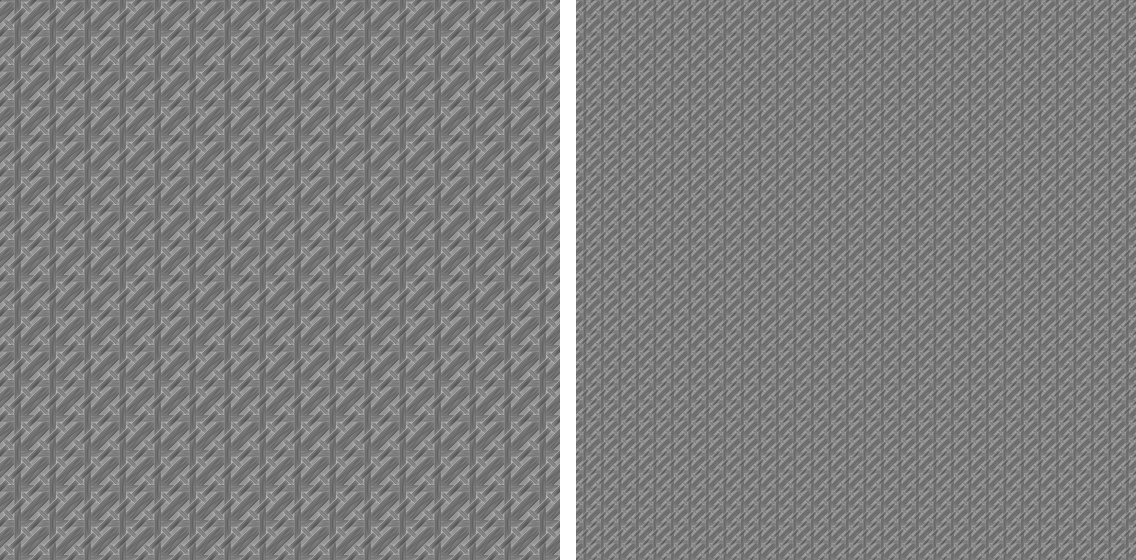
Left: one tile. Right: repeated 2 by 2.
This texture map is drawn by a WebGL 1 fragment shader. Its source:

```glsl
precision highp float;
uniform vec2 u_resolution;

// Layout, in units of one weave cell
const float REPEATS = 16.0;
const vec2 LATTICE_SHIFT = vec2(0.5, 0.04);
const float STRAIGHT_HALF = 0.1;
const float WIDE_HALF = 0.165;
const float NARROW_HALF = 0.085;
const float CROSS_HALF = 0.07;
const float CAP_HALF = 0.12;
const float RIM_WIDTH = 0.016;
const float HALO_REACH = 0.05;
const float EDGE_SOFTNESS = 0.35;

// Grey levels
const float GAP_TONE = 0.52;
const float ACROSS_TONE = 0.475;
const float UPRIGHT_TONE = 0.425;
const float WIDE_TONE = 0.425;
const float NARROW_TONE = 0.44;
const float CROSS_TONE = 0.50;
const float STRAIGHT_RIM = 0.54;
const float DIAGONAL_RIM = 0.68;
const float RIM_DROP = 0.10;
const float STRAIGHT_HALO = 0.04;
const float DIAGONAL_HALO = 0.06;
const float EDGE_SHADE = 0.05;

// Wood grain: lattice cells along and across a strip
const vec2 GRAIN_CELLS = vec2(2.0, 18.0);
const float GRAIN_GAIN = 0.17;
const float DIAGONAL = 0.70710678;

float hash(vec2 p) {
  vec3 q = fract(vec3(p.xyx) * 0.1031);
  q += dot(q, q.yzx + 33.33);
  return fract((q.x + q.y) * q.z);
}

// Value noise that wraps after a whole number of lattice cells
float wrapNoise(vec2 p, vec2 period) {
  vec2 i = floor(p);
  vec2 f = fract(p);
  f = f * f * (3.0 - 2.0 * f);
  float a = hash(mod(i, period));
  float b = hash(mod(i + vec2(1.0, 0.0), period));
  float c = hash(mod(i + vec2(0.0, 1.0), period));
  float d = hash(mod(i + vec2(1.0, 1.0), period));
  return mix(mix(a, b, f.x), mix(c, d, f.x), f.y);
}

// Signed offset from the nearest whole number
float centred(float t) {
  return fract(t + 0.5) - 0.5;
}

float grain(float along, float across) {
  vec2 p = vec2(along, across) * GRAIN_CELLS;
  float coarse = wrapNoise(p, GRAIN_CELLS);
  float fine = wrapNoise(p * 2.0 + 7.0, GRAIN_CELLS * 2.0);
  return GRAIN_GAIN * (0.65 * coarse + 0.35 * fine - 0.5);
}

// One inside the edge, zero outside, smoothed over about a pixel
float inside(float dist, float pixel) {
  float soft = EDGE_SOFTNESS * pixel;
  return 1.0 - smoothstep(-soft, soft, dist);
}

// Lays a strip over the tone below: halo outside, shaded body, light rim
float layStrip(float below, float offset, float halfWidth, float tone,
               float rimTone, float halo, float pixel) {
  float dist = abs(offset) - halfWidth;
  float rim = inside(-dist - RIM_WIDTH, pixel);
  float lit = below + halo * exp(-max(dist, 0.0) / HALO_REACH);
  float side = offset / halfWidth;
  float body = tone - EDGE_SHADE * side * side * side;
  float edge = rimTone - RIM_DROP * step(0.0, offset);
  return mix(lit, mix(body, edge, rim), inside(dist, pixel));
}

void main() {
  vec2 cell = gl_FragCoord.xy / u_resolution * REPEATS - LATTICE_SHIFT;
  float pixel = REPEATS / min(u_resolution.x, u_resolution.y);

  // Diagonal axes: rise runs up to the right, fall runs down to the right
  float rise = cell.x + cell.y;
  float fall = cell.x - cell.y;
  float wideOffset = centred(fall) * DIAGONAL;
  float narrowOffset = centred(fall - 0.5) * DIAGONAL;
  float crossOffset = centred(rise) * DIAGONAL;

  float riseGrain = grain(rise, fall);
  float crossTone = CROSS_TONE + 0.6 * grain(fall, rise);
  float wave = cos(6.2831853 * rise);

  // Under layers: gaps, falling strips, wide rising strips
  float tone = GAP_TONE + 0.5 * riseGrain;
  tone = layStrip(tone, crossOffset, CROSS_HALF, crossTone,
                  DIAGONAL_RIM, DIAGONAL_HALO, pixel);
  tone = layStrip(tone, wideOffset, WIDE_HALF, WIDE_TONE + riseGrain,
                  DIAGONAL_RIM, DIAGONAL_HALO, pixel);

  // Straight strips
  tone = layStrip(tone, centred(cell.y), STRAIGHT_HALF,
                  ACROSS_TONE + grain(cell.x, cell.y),
                  STRAIGHT_RIM, STRAIGHT_HALO, pixel);
  tone = layStrip(tone, centred(cell.x), STRAIGHT_HALF,
                  UPRIGHT_TONE + grain(cell.y, cell.x),
                  STRAIGHT_RIM, STRAIGHT_HALO, pixel);

  // Narrow rising strips, darkest where they ride over the straight ones
  tone = layStrip(tone, narrowOffset, NARROW_HALF,
                  NARROW_TONE + 0.05 * wave + 1.2 * riseGrain,
                  DIAGONAL_RIM, DIAGONAL_HALO, pixel);

  // Short caps where the falling strips pass over the narrow ones
  float capped = layStrip(tone, crossOffset, CROSS_HALF, crossTone,
                          DIAGONAL_RIM, DIAGONAL_HALO, pixel);
  tone = mix(tone, capped, inside(abs(narrowOffset) - CAP_HALF, pixel));

  gl_FragColor = vec4(vec3(clamp(tone, 0.32, 0.70)), 1.0);
}
```
